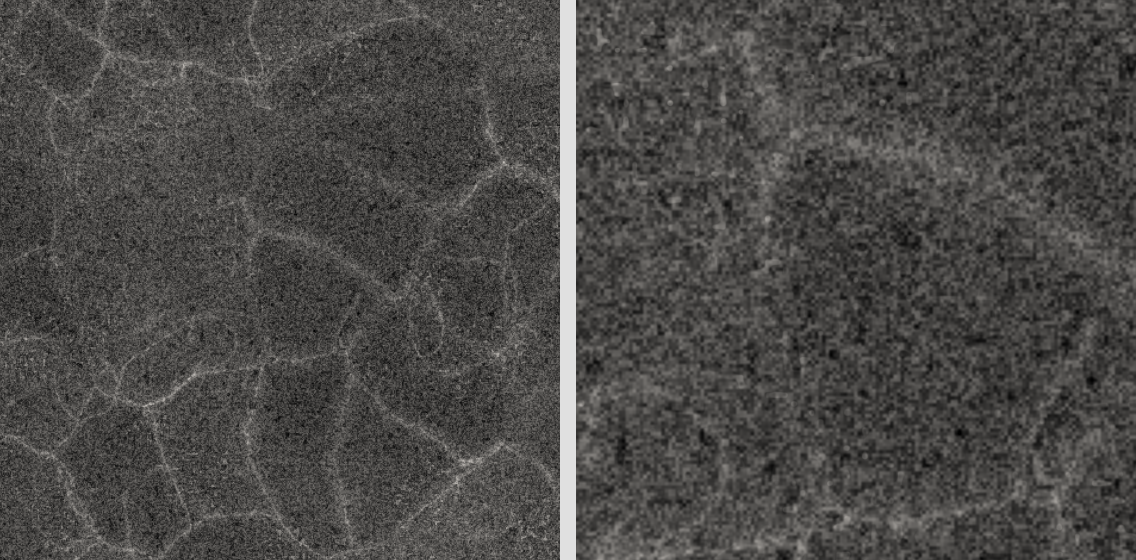
Left: the whole. Right: its middle third, enlarged.
Write a Shadertoy shader that draws this texture.

```glsl
// Dark weathered stone: fine salt-and-pepper grain over soft rounded blotches,
// crossed by broken pale veins. Veins are warped Voronoi borders at three
// scales plus scattered ring arcs; patches of noise fade them in and out.

const vec3  STONE_TINT   = vec3(1.022, 1.0, 0.972);
const float BASE_LEVEL   = 0.282;
const float CLAST_DARK   = 0.030;  // darkening inside smooth stones
const float PATCH_GAIN   = 0.085;  // broad light and dark clouds
const float GRAIN_FINE   = 0.23;
const float GRAIN_COARSE = 0.13;
const float FLECK_GAIN   = 0.13;
const float PIT_GAIN     = 0.09;
const float VEIN_GAIN    = 0.145;
const float RING_GAIN    = 0.12;
const float BRANCH_GAIN  = 0.085;
const float CRACKLE_GAIN = 0.075;
const float VEIN_CELLS    = 4.6;   // cells across the canvas
const float RING_CELLS    = 4.0;
const float BRANCH_CELLS  = 12.0;
const float CRACKLE_CELLS = 31.0;

// Integer hash of a lattice point, two values in 0..1
vec2 hash2(vec2 cell) {
    uvec2 v = uvec2(ivec2(floor(cell))) * 1664525u + 1013904223u;
    v.x += v.y * 1664525u;
    v.y += v.x * 1664525u;
    v ^= v >> 16;
    v.x += v.y * 1664525u;
    v.y += v.x * 1664525u;
    v ^= v >> 16;
    return vec2(v & 0xffffu) / 65535.0;
}

// Two independent channels of smooth value noise
vec2 noise2(vec2 p) {
    vec2 i = floor(p), f = fract(p);
    f = f * f * (3.0 - 2.0 * f);
    vec2 low  = mix(hash2(i), hash2(i + vec2(1, 0)), f.x);
    vec2 high = mix(hash2(i + vec2(0, 1)), hash2(i + vec2(1, 1)), f.x);
    return mix(low, high, f.y);
}

float fbm(vec2 p) {
    float sum = 0.0, gain = 0.5;
    for (int k = 0; k < 4; k++) {
        sum += gain * noise2(p).x;
        p = mat2(1.6, 1.2, -1.2, 1.6) * p + 17.0;
        gain *= 0.5;
    }
    return sum / 0.9375;
}

// x: distance to the nearest cell border in canvas units, y: random cell value
vec2 voronoi(vec2 p, float cells) {
    p *= cells;
    vec2 base = floor(p), f = fract(p), nearest = vec2(0), home = vec2(0);
    float best = 8.0;
    for (int y = -1; y <= 1; y++)
    for (int x = -1; x <= 1; x++) {
        vec2 o = vec2(x, y);
        vec2 r = o + hash2(base + o) - f;
        if (dot(r, r) < best) { best = dot(r, r); nearest = r; home = o; }
    }
    float border = 8.0;
    for (int y = -2; y <= 2; y++)
    for (int x = -2; x <= 2; x++) {
        vec2 o = home + vec2(x, y);
        vec2 r = o + hash2(base + o) - f;
        vec2 gap = r - nearest;
        if (dot(gap, gap) > 1e-5)
            border = min(border, dot(0.5 * (r + nearest), normalize(gap)));
    }
    return vec2(border / cells, hash2(base + home + 91.0).x);
}

// Distance to the nearest of many scattered circles
float ringDistance(vec2 p) {
    p *= RING_CELLS;
    vec2 base = floor(p);
    float d = 8.0;
    for (int y = -1; y <= 1; y++)
    for (int x = -1; x <= 1; x++) {
        vec2 cell = base + vec2(x, y);
        vec2 center = cell + hash2(cell + 37.0);
        float radius = mix(0.16, 0.42, hash2(cell + 59.0).x);
        d = min(d, abs(length(p - center) - radius));
    }
    return d / RING_CELLS;
}

// Bright core with a faint dusty halo
float vein(float d, float width) {
    return 0.7 * exp(-d * d / (width * width)) + 0.3 * exp(-d / (3.5 * width));
}

void mainImage(out vec4 fragColor, in vec2 fragCoord) {
    vec2 uv = fragCoord / iResolution.y;

    // Bent and slightly ragged coordinates for the veins
    vec2 p = uv + 3.0;
    vec2 bend = 0.085 * (noise2(p * 5.0) - 0.5) + 0.022 * (noise2(p * 17.0) - 0.5);
    vec2 rough = 0.007 * (noise2(p * 55.0) - 0.5) + 0.003 * (noise2(p * 160.0) - 0.5);
    vec2 q = p + bend + rough;

    // Large stones and broad clouds
    vec2 stone = voronoi(q, VEIN_CELLS);
    float clast = smoothstep(0.55, 0.4, stone.y) * smoothstep(0.0, 0.03, stone.x);
    float cloud = fbm(p * 4.5 + 8.0);
    float broken = smoothstep(0.38, 0.62, fbm(p * 5.5 + 40.0)) * (1.0 - 0.85 * clast);
    float level = BASE_LEVEL - CLAST_DARK * clast + PATCH_GAIN * (cloud - 0.5) + 0.014 * broken;

    // Veins, from long fractures to fine crackle
    vec2 fade = smoothstep(0.25, 0.75, noise2(p * 7.0 + 21.0));
    float dust = 0.55 + 0.9 * noise2(p * 210.0).y;
    float lines = VEIN_GAIN * vein(stone.x, 0.0030) * (0.15 + 0.85 * fade.x);
    lines += RING_GAIN * vein(ringDistance(q + 0.3 * bend), 0.0028) * fade.y * fade.y;
    lines += BRANCH_GAIN * vein(voronoi(q + 5.0, BRANCH_CELLS).x, 0.0020) * broken * fade.y;
    lines += CRACKLE_GAIN * vein(voronoi(q + 9.0, CRACKLE_CELLS).x, 0.0014) * broken * (0.3 + 0.7 * fade.x);
    level += lines * dust;

    // Mineral grain, pale flecks and dark pits
    level += GRAIN_FINE * (noise2(p * 470.0).x - 0.5);
    level += GRAIN_COARSE * (noise2(p * 235.0 + 13.0).x - 0.5);
    float salty = smoothstep(0.42, 0.68, fbm(p * 8.0 + 70.0));
    level += FLECK_GAIN * smoothstep(0.72, 0.92, noise2(p * 190.0 + 5.0).x) * (0.25 + salty);
    level -= PIT_GAIN * smoothstep(0.74, 0.92, noise2(p * 125.0 + 29.0).y);

    fragColor = vec4(clamp(level * STONE_TINT, 0.0, 1.0), 1.0);
}
```
